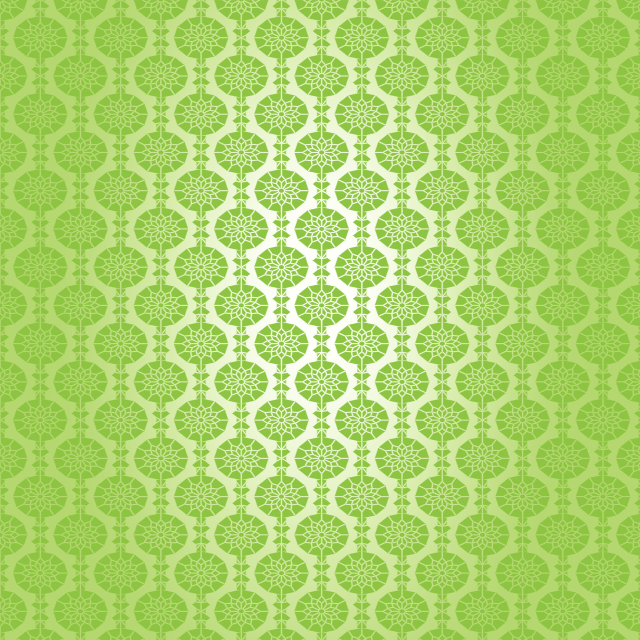
Reproduce this pattern procedurally as a three.js fragment shader.

```glsl
// Green oval rosettes in staggered columns, joined by small star-cut links.
// Each rosette is one folded wedge of line segments repeated twelve times;
// all cut lines show the pale, vertically stretched radial glow behind.

varying vec2 vUv;

const float PI = 3.14159265;
const vec2 CELL = vec2(0.1256, 0.1195);     // one repeat, about 8 by 8.4
const vec2 ANCHOR = vec2(0.5026, 0.5228);   // centre of one rosette
const vec2 RADII = vec2(0.0420, 0.0334);    // rosette half width and height
const float LINE = 0.00095;                 // half width of cut lines
const float SOFT = 0.0012;                  // edge smoothing

const vec3 GREEN = vec3(0.553, 0.769, 0.255);
const vec3 LIME = vec3(0.710, 0.845, 0.440);
const vec3 PALE = vec3(0.865, 0.935, 0.700);
const vec3 WHITE = vec3(0.995, 1.0, 0.975);

float segment(vec2 p, vec2 a, vec2 b) {
  vec2 d = b - a;
  return length(p - a - d * clamp(dot(p - a, d) / dot(d, d), 0.0, 1.0));
}

vec2 polar(float radius, float angle) {
  return radius * vec2(cos(angle), sin(angle));
}

// Signed distance to a shape with a line pattern cut out of it
float cutOut(float shape, float lines, float halfWidth) {
  return max(shape, halfWidth - lines);
}

// Twelve-sided rosette, squashed to an oval
float rosette(vec2 p, vec2 radii, float halfWidth) {
  vec2 q = p / radii;
  float scale = 0.5 * (radii.x + radii.y);
  float halfWedge = PI / 12.0;
  float r = length(q);

  // Fold so that angle 0 is a separator and halfWedge a petal middle
  float angle = abs(mod(atan(q.y, q.x + 1e-6), 2.0 * halfWedge) - halfWedge);
  vec2 w = polar(r, halfWedge - angle);

  float rim = dot(w, polar(1.0, halfWedge)) - 0.98;
  vec2 innerTip = vec2(0.38, 0.0);
  vec2 outerTip = vec2(0.71, 0.0);
  vec2 crossing = polar(0.54, halfWedge);

  float lines = abs(r - 0.12);
  lines = min(lines, segment(w, vec2(0.12, 0.0), innerTip));
  lines = min(lines, segment(w, innerTip, crossing));
  lines = min(lines, segment(w, crossing, outerTip));
  lines = min(lines, segment(w, outerTip, vec2(1.05, 0.0)));
  return cutOut(rim * scale, lines * scale, halfWidth);
}

// Narrow link with two pairs of side points and an asterisk of cuts
float link(vec2 p, float halfHeight, float halfWidth) {
  vec2 q = abs(p);
  float point = max(0.0, 1.0 - abs(q.y - 0.0104) / 0.0055);
  float side = (q.x - 0.0070 - 0.0068 * point) * 0.7;
  float shape = max(side, q.y - halfHeight);

  float lines = q.x;
  lines = min(lines, segment(q, vec2(0.0), vec2(0.0105, 0.0056)));
  lines = min(lines, segment(q, vec2(0.0, 0.0135), vec2(0.0085, 0.0235)));
  lines = min(lines, segment(q, vec2(0.0, 0.0135), vec2(0.0090, 0.0150)));
  return cutOut(shape, lines, halfWidth);
}

// One lattice of rosettes with links halfway between them
float column(vec2 p, vec2 cell) {
  vec2 q = (fract(p / cell + 0.5) - 0.5) * cell;
  vec2 joint = vec2(q.x, 0.5 * cell.y - abs(q.y));
  float gap = 0.5 * cell.y - RADII.y;
  return min(rosette(q, RADII, LINE), link(joint, gap, LINE));
}

// Pale centre fading to lime at the sides
vec3 glow(vec2 uv) {
  float d = length((uv - vec2(0.495, 0.55)) / vec2(0.43, 0.74));
  vec3 inner = mix(WHITE, PALE, smoothstep(0.10, 0.62, d));
  return mix(inner, LIME, smoothstep(0.42, 1.0, d));
}

void main() {
  vec2 p = vUv - ANCHOR;
  float ink = min(column(p, CELL), column(p + 0.5 * CELL, CELL));
  float cover = 1.0 - smoothstep(-SOFT, SOFT, ink);
  gl_FragColor = vec4(mix(glow(vUv), GREEN, cover), 1.0);
}
```
